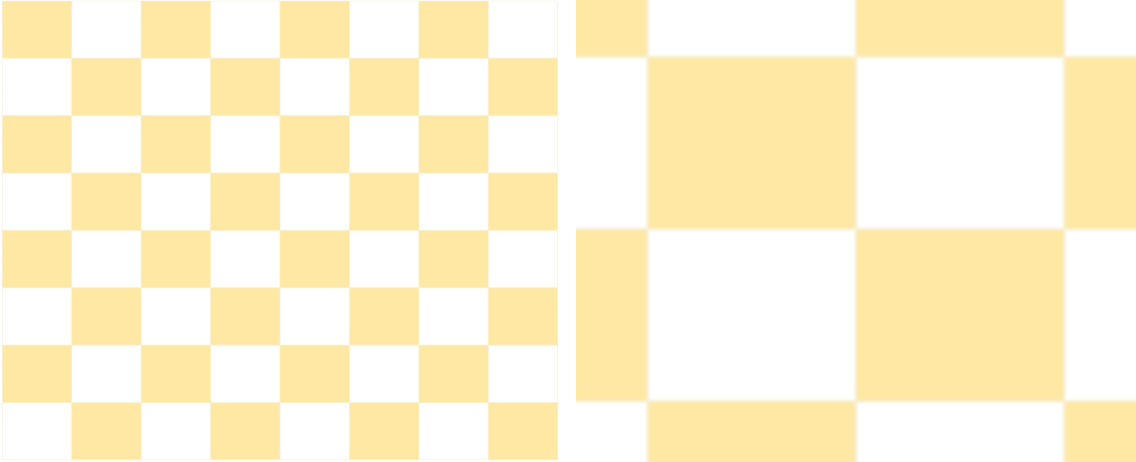
Left: the whole. Right: its middle third, enlarged.
Give the GLSL for this pattern, as a Shadertoy shader.

```glsl
const vec2 CELLS = vec2(8.0);
const vec3 WHITE = vec3(1.0);
const vec3 CREAM = vec3(1.0, 0.91, 0.64);
const vec3 SEAM_SHADE = vec3(0.028, 0.016, 0.0);
const vec3 DOT_GREY = vec3(0.9);

// Distance to the nearest cell edge on each axis, in canvas heights
vec2 edgeDistance(vec2 cell, vec2 cellSize) {
    return abs(fract(cell + 0.5) - 0.5) * cellSize;
}

// Soft checker: 0 on white cells, 1 on cream cells
float checker(vec2 cell, vec2 edge, float softness) {
    vec2 parity = 1.0 - 2.0 * mod(floor(cell), 2.0);
    vec2 wave = parity * smoothstep(-softness, softness, edge) * 2.0 - parity;
    return 0.5 - 0.5 * wave.x * wave.y;
}

// Signed distance to a box, negative inside
float boxDistance(vec2 p, vec2 low, vec2 high) {
    vec2 d = max(low - p, p - high);
    return max(d.x, d.y);
}

// Soft line around distance zero
float softLine(float dist, float halfWidth, float softness) {
    return 1.0 - smoothstep(halfWidth - softness, halfWidth + softness, abs(dist));
}

// Evenly spaced dots along one coordinate
float dots(float along, float period, float softness) {
    float offset = abs(fract(along / period) - 0.5) * period;
    return softLine(offset, period * 0.22, softness);
}

void mainImage(out vec4 fragColor, in vec2 fragCoord) {
    float pixel = 1.0 / iResolution.y;
    vec2 p = fragCoord * pixel;
    vec2 canvas = iResolution.xy * pixel;

    // Board inside a narrow margin
    vec2 low = vec2(0.0047, 0.0045);
    vec2 high = canvas - vec2(0.0048, 0.0018);
    vec2 cellSize = (high - low) / CELLS;
    vec2 cell = (p - low) / cellSize;
    vec2 edge = edgeDistance(cell, cellSize);
    float softness = max(0.0028, 0.75 * pixel);
    float border = boxDistance(p, low, high);
    float inside = 1.0 - smoothstep(-0.5 * pixel, 0.5 * pixel, border);

    // Cells and their faint seams
    float cream = checker(cell, edge, softness) * inside;
    vec3 color = mix(WHITE, CREAM, cream);
    float seam = softLine(min(edge.x, edge.y), 0.0012, softness);
    color -= SEAM_SHADE * seam * inside;

    // Pale dotted frame
    float sides = step(min(edge.x, p.x), edge.y);
    float along = mix(p.x, p.y, sides);
    float frame = softLine(border, 0.0008, 0.5 * pixel);
    float dotted = frame * dots(along, 0.0095, 0.5 * pixel);
    color = mix(color, DOT_GREY, 0.45 * dotted * (1.0 - cream));

    fragColor = vec4(color, 1.0);
}
```
